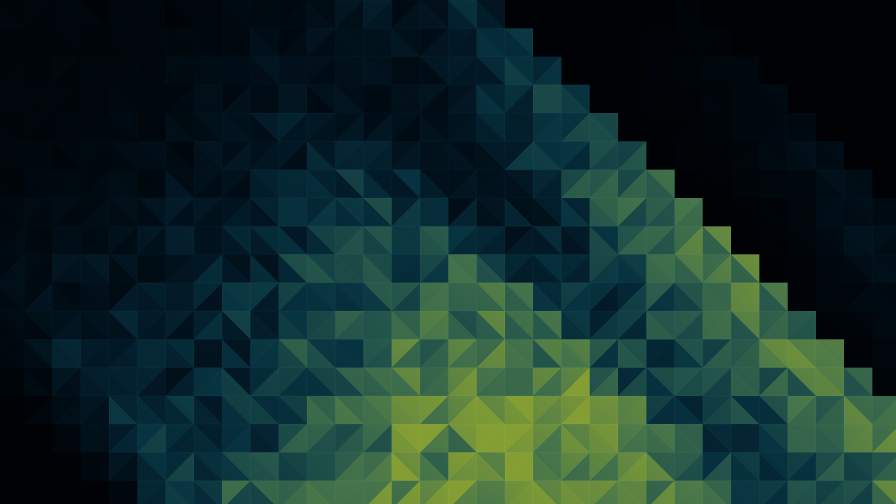
A Shadertoy shader for this background:

```glsl
// Mosaic of split square tiles: green diagonal ridges fading into deep navy.

const float CELL = 0.0561;          // tile side, in canvas heights
const float GRID_LEFT = 0.048;      // x of the first tile column
const float RIDGE_EDGE = 16.5;      // diagonal where the bright ridge stops
const float FAR_EDGE = 23.5;        // diagonal where the faint far band stops
const float TILE_JITTER = 0.15;     // brightness variation between tiles
const float FACET_JITTER = 0.25;    // variation between the halves of a tile
const float SEAM_WIDTH = 0.035;     // seam thickness, in tiles
const float SEAM_GLOW = 0.035;      // seam brightness
const int SAMPLES = 3;              // antialiasing samples per axis

const int LAST = 6;
const vec3 RAMP[7] = vec3[7](
    vec3(0.00, 0.005, 0.015), vec3(0.00, 0.04, 0.07), vec3(0.01, 0.10, 0.155),
    vec3(0.03, 0.20, 0.25), vec3(0.14, 0.33, 0.29), vec3(0.28, 0.46, 0.29),
    vec3(0.52, 0.62, 0.20));

float hash(vec3 p) {
    p = fract(p * vec3(0.1031, 0.1030, 0.0973));
    p += dot(p, p.yzx + 33.33);
    return fract((p.x + p.y) * p.z);
}

vec3 ramp(float level) {
    float s = clamp(level, 0.0, 1.0) * float(LAST);
    int i = min(int(s), LAST - 1);
    return mix(RAMP[i], RAMP[i + 1], s - float(i));
}

// Brightness of a tile; rows count downward from the top.
float tileLevel(vec2 id) {
    float across = id.x - id.y;
    float along = id.x + id.y + 1.0;

    // Faint band beyond the bright ridge
    if (across > FAR_EDGE) return 0.0;
    if (across > RIDGE_EDGE)
        return 0.21 * smoothstep(16.0, 23.0, across) * smoothstep(18.0, 38.0, along)
             + 0.05 * smoothstep(34.0, 42.0, along);

    // Broad slope, valley and sharp ridge, each brighter down the diagonal
    float slope = mix(0.08, 0.90, smoothstep(3.0, 36.0, along));
    float valley = mix(0.20, 0.51, smoothstep(18.0, 34.0, along));
    float ridge = mix(0.34, 0.83, smoothstep(14.0, 34.0, along));
    float level = mix(slope, valley, smoothstep(5.5, 9.0, across));
    level = mix(level, ridge, smoothstep(9.5, 15.5, across));

    // Dip on the left flank, dark lower left corner, warm glow at the base
    vec2 dip = vec2(across + 7.0, along - 22.0) / vec2(4.0, 5.0);
    vec2 glow = vec2(across - 0.5, along - 33.0) / vec2(4.0, 4.0);
    level -= 0.13 * exp(-dot(dip, dip));
    level += 0.10 * exp(-dot(glow, glow));
    return level * smoothstep(-15.5, -10.5, across);
}

vec3 mosaic(vec2 p) {
    vec2 grid = vec2(p.x - GRID_LEFT, 1.0 - p.y) / CELL;
    vec2 id = floor(grid);
    vec2 f = grid - id;

    // Split the tile along one of its two diagonals
    float flip = step(0.5, hash(vec3(id + 40.0, 7.0)));
    float split = mix(f.x - f.y, f.x + f.y - 1.0, flip);
    float side = step(0.0, split);

    float level = tileLevel(id);
    float tileNoise = hash(vec3(id + 40.0, 19.0)) - 0.5;
    float facetNoise = hash(vec3(id + 40.0, 31.0 + 12.0 * side)) - 0.5;
    float jitter = TILE_JITTER * tileNoise + FACET_JITTER * facetNoise;
    level += jitter * (0.1 + 0.9 * smoothstep(0.0, 0.45, level));
    level += 0.02 * level * (f.x - f.y);

    // Thin seams around the tile and, fainter, along its split
    vec2 border = min(f, 1.0 - f);
    float seam = 1.0 - smoothstep(0.0, SEAM_WIDTH, min(border.x, border.y));
    float crease = 1.0 - smoothstep(0.0, SEAM_WIDTH, abs(split) * 0.7071);
    float tint = SEAM_GLOW * max(seam, 0.4 * crease) * smoothstep(0.0, 0.4, level);
    return ramp(level) + tint * vec3(0.3, 0.8, 0.8);
}

void mainImage(out vec4 fragColor, in vec2 fragCoord) {
    vec3 color = vec3(0.0);
    for (int y = 0; y < SAMPLES; y++) {
        for (int x = 0; x < SAMPLES; x++) {
            vec2 offset = (vec2(x, y) + 0.5) / float(SAMPLES) - 0.5;
            color += mosaic((fragCoord + offset) / iResolution.y);
        }
    }
    fragColor = vec4(color / float(SAMPLES * SAMPLES), 1.0);
}
```
